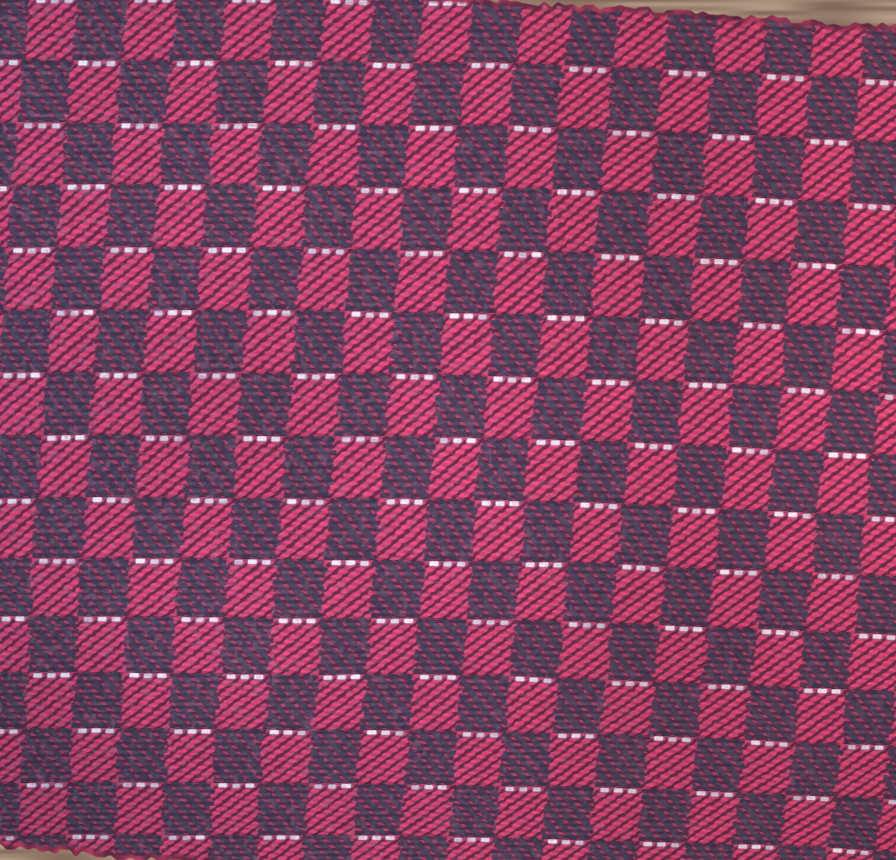
Reproduce this texture procedurally as a WebGL 2 fragment shader.

```glsl
#version 300 es
precision highp float;
// Woven red and charcoal checks with twill ribs and dashed white stitches

uniform vec2 u_resolution;
out vec4 fragColor;

float hash(vec2 p) {
  return fract(sin(dot(p, vec2(127.1, 311.7))) * 43758.5453);
}

float noise(vec2 p) {
  vec2 i = floor(p), f = fract(p);
  f = f * f * (3.0 - 2.0 * f);
  return mix(mix(hash(i), hash(i + vec2(1, 0)), f.x),
             mix(hash(i + vec2(0, 1)), hash(i + vec2(1, 1)), f.x), f.y);
}

// Distance from the centre line of the nearest rib, 0 to 0.5
float ribDistance(float phase) {
  return abs(fract(phase) - 0.5);
}

float roundedBox(vec2 p, vec2 halfSize, float radius) {
  vec2 d = abs(p) - halfSize + radius;
  return length(max(d, 0.0)) + min(max(d.x, d.y), 0.0) - radius;
}

// Red twill rising to the right, split into plump stitches
vec3 redTwill(vec2 cell, float grain) {
  float phase = cell.x * 7.0 + cell.y * 5.0;
  float rib = ribDistance(phase + 0.2 * (grain - 0.5));
  float stitch = 0.5 + 0.5 * cos(6.2832 * (cell.y * 9.0 - cell.x * 3.5));
  float body = 1.0 - smoothstep(0.22, 0.47, rib + 0.07 * (1.0 - stitch));
  vec3 yarn = mix(vec3(0.68, 0.25, 0.39), vec3(0.91, 0.31, 0.49), 0.6 * stitch + 0.5 * grain);
  return mix(vec3(0.40, 0.17, 0.28), yarn, body);
}

// Charcoal twill falling steeply to the right, with red specks in the grooves
vec3 darkTwill(vec2 cell, float grain) {
  float phase = cell.x * 7.0 - cell.y * 3.5;
  float rib = ribDistance(phase + 0.2 * (grain - 0.5));
  float twist = 0.5 + 0.5 * cos(6.2832 * cell.y * 9.0);
  float groove = smoothstep(0.28, 0.44, rib);
  vec3 yarn = mix(vec3(0.23, 0.19, 0.28), vec3(0.37, 0.31, 0.40), 0.35 * twist + 0.65 * grain);
  vec3 speck = mix(vec3(0.36, 0.17, 0.27), vec3(0.68, 0.25, 0.39), smoothstep(0.2, 0.8, twist));
  return mix(yarn, speck, groove);
}

void main() {
  vec2 p = gl_FragCoord.xy / u_resolution;
  p.y = 1.0 - p.y;
  float pixel = 1.0 / u_resolution.y;

  // Bend the cloth: rows sag to the right, columns lean, lower checks shrink
  vec2 wobble = vec2(noise(p * 9.0), noise(p * 9.0 + 31.0)) - 0.5;
  float low = max(p.y - 0.542, 0.0);
  float r = 0.05 + p.y * 13.74 + 3.38 * low * low - 0.335 * p.x * p.x * p.x + 0.04 * wobble.y;
  float row = floor(r);
  float u = p.x * (9.11 + 0.33 * p.y * p.y * p.y) - 0.55;
  u += 0.0645 * r - 0.00155 * r * r + 0.5 * mod(row, 2.0) + 0.03 * wobble.x;
  vec2 cell = vec2(fract(u + 0.5) - 0.5, r - row);
  float column = floor(u + 0.5);

  // Alternate the two weaves, with stepped edges between them
  float pick = floor(r * 9.0);
  float grain = noise(vec2(u * 21.0, r * 18.0));
  float edge = 0.25 + 0.05 * (hash(vec2(pick, floor(u * 2.0))) - 0.5);
  float isRed = 1.0 - smoothstep(-0.015, 0.015, abs(cell.x) - edge);
  vec3 color = mix(darkTwill(cell, grain), redTwill(cell, grain), isRed);

  // Shadowed seam between rows
  float seam = min(cell.y, 1.0 - cell.y);
  color *= 1.0 - 0.15 * (1.0 - smoothstep(0.0, 0.06, seam));

  // Three white stitches along the top of each red check
  float dashIndex = floor(cell.x * 7.0 + 0.5);
  float wear = hash(vec2(dashIndex + column * 7.0, row));
  vec2 q = vec2((cell.x - dashIndex / 7.0) * 0.109, (cell.y - 0.055) * 0.0728);
  q.y += 0.001 * (wear - 0.5);
  float d = roundedBox(q, vec2(0.0043 + 0.001 * wear, 0.0029), 0.002);
  float dash = step(abs(dashIndex), 1.5);
  color = mix(color, vec3(0.60, 0.42, 0.53), 0.6 * dash * (1.0 - smoothstep(0.0, 0.003, d)));
  vec3 white = mix(vec3(0.80, 0.74, 0.81), vec3(0.95, 0.92, 0.95), wear);
  color = mix(color, white, dash * (1.0 - smoothstep(-pixel, pixel, d)));

  // Pale fuzz catching the light, strongest at the left
  float fuzz = smoothstep(0.55, 0.95, noise(vec2(p.x * 190.0 + 7.0, p.y * 260.0)));
  color = mix(color, vec3(0.64, 0.43, 0.54), fuzz * mix(0.4, 0.15, p.x));

  // Uneven light, warmer toward the right and dimmer at the lower left
  color *= 0.95 + 0.14 * noise(p * 4.0) - 0.16 * (1.0 - p.x) * smoothstep(0.65, 1.0, p.y);
  color *= mix(vec3(1.0, 1.02, 1.06), vec3(1.0, 0.95, 0.95), p.x);
  color *= 0.96 + 0.08 * hash(floor(p * 500.0));

  // Frayed borders over a pale wooden surface
  float fray = 0.008 * (noise(vec2(p.x * 130.0, 3.0)) - 0.5);
  float top = p.y - 0.07 * (p.x - 0.56) + fray;
  float bottom = 0.985 + 0.09 * p.x - p.y + fray;
  float border = min(top, bottom);
  vec3 fringe = mix(vec3(0.30, 0.14, 0.23), vec3(0.72, 0.24, 0.36), noise(p * 90.0));
  color = mix(fringe, color, smoothstep(0.002, 0.009, border));
  vec3 wood = mix(vec3(0.50, 0.40, 0.34), vec3(0.72, 0.62, 0.54), noise(p * vec2(14.0, 200.0)));
  color = mix(wood, color, smoothstep(-pixel, pixel, border));

  fragColor = vec4(color, 1.0);
}
```
